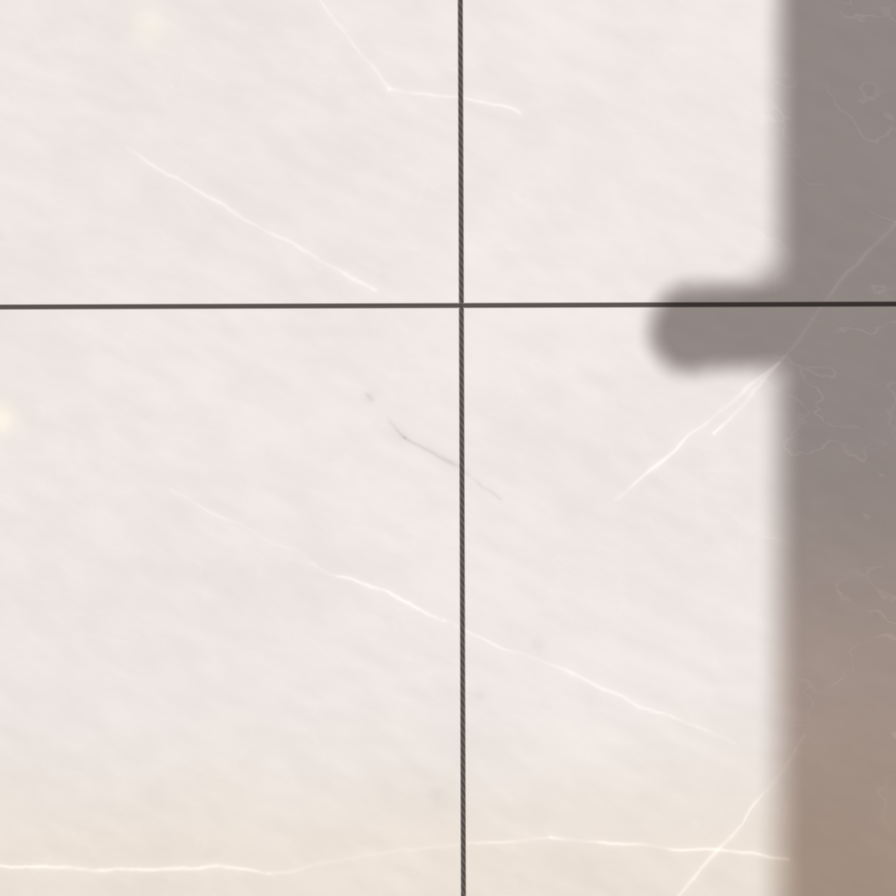
Write a three.js fragment shader that draws this texture.

```glsl
// Pale stone tiles with thin dark joints, faint veins and a soft shadow at right.
// Joints come from a repeated grid, stone from layered noise, veins from bent
// segments, and the shadow from a smooth union of a wall edge and a capsule.
#define TILE_SIZE 0.70
#define JOINT_CROSS vec2(0.5155, 0.6590)
#define JOINT_HALF_WIDTH 0.0027
#define JOINT_COLOR vec3(0.32, 0.29, 0.275)
#define STONE_COOL vec3(0.935, 0.907, 0.890)
#define STONE_WARM vec3(0.920, 0.875, 0.825)
#define SHADE_COOL vec3(0.605, 0.580, 0.575)
#define SHADE_WARM vec3(0.690, 0.635, 0.605)
#define SHADE_EDGE 0.870
#define GRAIN 0.035
#define VEIN_GAIN 0.045

varying vec2 vUv;

float hash(vec2 p) {
  return fract(sin(dot(p, vec2(127.1, 311.7))) * 43758.545);
}

float noise(vec2 p) {
  vec2 i = floor(p), f = fract(p);
  f = f * f * (3.0 - 2.0 * f);
  return mix(mix(hash(i), hash(i + vec2(1.0, 0.0)), f.x),
             mix(hash(i + vec2(0.0, 1.0)), hash(i + vec2(1.0)), f.x), f.y);
}

float fbm(vec2 p) {
  float sum = 0.0, gain = 0.5;
  for (int i = 0; i < 5; i++) {
    sum += gain * noise(p);
    p = mat2(1.6, 1.2, -1.2, 1.6) * p + 7.3;
    gain *= 0.5;
  }
  return sum;
}

float segment(vec2 p, vec2 a, vec2 b) {
  vec2 ab = b - a;
  return length(p - a - ab * clamp(dot(p - a, ab) / dot(ab, ab), 0.0, 1.0));
}

// Thin line with a faint halo
float vein(vec2 p, vec2 a, vec2 b) {
  float d = segment(p, a, b);
  return exp(-d * d * 250000.0) + 0.25 * exp(-d * d * 20000.0);
}

float smoothMin(float a, float b, float k) {
  float h = max(k - abs(a - b), 0.0) / k;
  return min(a, b) - h * h * k * 0.25;
}

float glow(vec2 p, vec2 center, float radius) {
  vec2 q = (p - center) / radius;
  return exp(-dot(q, q));
}

// Broken light veins, bent by noise
float lightVeins(vec2 p) {
  float v = vein(p, vec2(0.14, 0.835), vec2(0.42, 0.677)) * 0.6;
  v += vein(p, vec2(0.35, 1.01), vec2(0.436, 0.902)) * 0.5;
  v += vein(p, vec2(0.436, 0.902), vec2(0.58, 0.878)) * 0.8;
  v += vein(p, vec2(0.19, 0.450), vec2(0.38, 0.362)) * 0.5;
  v += vein(p, vec2(0.38, 0.362), vec2(0.50, 0.305));
  v += vein(p, vec2(0.50, 0.305), vec2(0.82, 0.165)) * 0.7;
  v += vein(p, vec2(0.69, 0.445), vec2(0.865, 0.595));
  v += vein(p, vec2(0.80, 0.515), vec2(1.02, 0.780)) * 0.9;
  v += vein(p, vec2(0.755, -0.01), vec2(0.90, 0.180)) * 0.9;
  v += vein(p, vec2(-0.01, 0.033), vec2(0.30, 0.027)) * 1.2;
  v += vein(p, vec2(0.30, 0.027), vec2(0.62, 0.068)) * 0.7;
  v += vein(p, vec2(0.62, 0.068), vec2(0.88, 0.038)) * 1.1;
  return v;
}

void main() {
  vec2 p = vUv;
  vec2 bend = vec2(fbm(p * 16.0), fbm(p * 16.0 + 31.0)) - 0.48;
  vec2 bent = p + bend * 0.018;

  // Stone: warm foot, cloudy patches and slanted grain
  float warmth = 1.0 - smoothstep(0.0, 0.24, p.y + bend.y * 0.06);
  vec3 color = mix(STONE_COOL, STONE_WARM, warmth * 0.75);
  vec2 slant = mat2(0.9, 0.42, -0.42, 0.9) * p;
  color += (fbm(slant * vec2(28.0, 65.0)) - 0.48) * GRAIN;
  color += (fbm(p * 6.0 + 12.0) - 0.48) * GRAIN;

  // Veins: light ones, fine cracks towards the right, one dark scratch
  float patches = smoothstep(0.25, 0.65, fbm(p * 22.0 + 5.0));
  float ridge = abs(fbm(slant * vec2(9.0, 16.0) + 40.0) - 0.48);
  float cracks = (1.0 - smoothstep(0.0, 0.018, ridge)) * patches;
  color += lightVeins(bent) * (0.4 + 0.9 * patches) * VEIN_GAIN;
  color += cracks * mix(0.006, 0.05, smoothstep(0.82, 0.92, p.x));
  float scratch = vein(bent, vec2(0.41, 0.557), vec2(0.45, 0.510))
                + vein(bent, vec2(0.45, 0.510), vec2(0.56, 0.445));
  color -= scratch * patches * 0.055;
  float stains = glow(p, vec2(0.60, 0.28), 0.010) + glow(p, vec2(0.535, 0.222), 0.009)
               + glow(p, vec2(0.485, 0.11), 0.014) + glow(p, vec2(0.415, 0.557), 0.011);
  color -= stains * 0.035 * patches;
  float spots = glow(p, vec2(0.0, 0.532), 0.018) + 0.5 * glow(p, vec2(0.165, 0.970), 0.022);
  color += spots * vec3(0.06, 0.055, 0.015);

  // Joints: nearly straight grid lines, with a fine twill along the upright
  vec2 drift = vec2(0.0035 * (0.5 - p.y), 0.0034 * (p.x - 0.5));
  vec2 cell = fract((p - JOINT_CROSS - drift) / TILE_SIZE + 0.5) - 0.5;
  vec2 gap = abs(cell) * TILE_SIZE;
  vec2 joint = 1.0 - smoothstep(JOINT_HALF_WIDTH * 0.45, JOINT_HALF_WIDTH * 1.5, gap);
  float twill = 0.5 + 0.5 * sin((p.y + p.x * 1.5) * 700.0);
  joint.x *= 0.86 + 0.14 * twill;
  joint.y *= 0.94;
  color = mix(color, JOINT_COLOR, max(joint.x, joint.y));

  // Shadow: straight edge joined to a rounded arm
  float edge = (SHADE_EDGE - p.x) * mix(0.65, 0.85, p.y);
  float arm = segment(p, vec2(0.775, 0.632), vec2(0.95, 0.650)) - 0.048;
  arm += bend.x * 0.012;
  float shade = 1.0 - smoothstep(-0.020, 0.020, smoothMin(edge, arm, 0.03));
  vec3 tint = mix(SHADE_WARM, SHADE_COOL, smoothstep(0.15, 0.55, p.y));
  color *= mix(vec3(1.0), tint, shade);

  gl_FragColor = vec4(clamp(color, 0.0, 1.0), 1.0);
}
```
